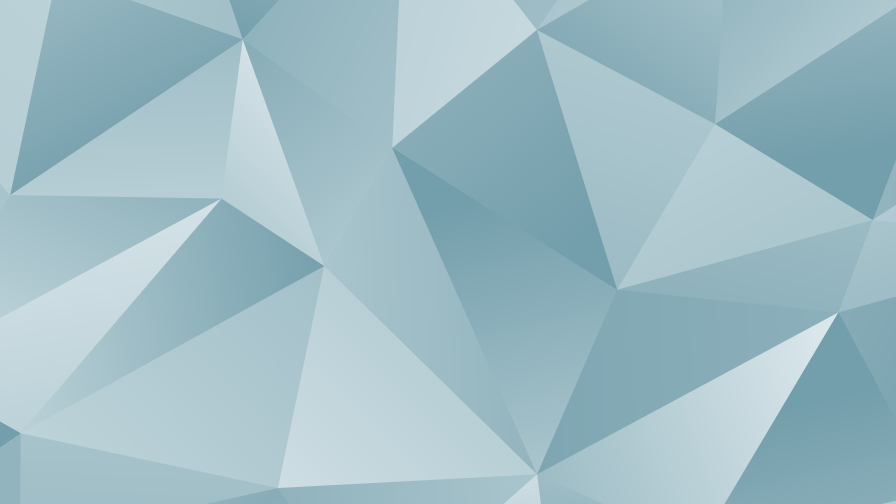
Reproduce this background procedurally as a Shadertoy shader.

```glsl
#define CELL_SIZE 0.38
#define JITTER 0.31
#define GRID_ANGLE 0.5
#define GRID_OFFSET vec2(7.3, 3.6)
#define TONE_MIN 0.06
#define TONE_MAX 0.86
#define SLOPE_MIN 0.06
#define SLOPE_MAX 0.46
#define TREND vec2(-0.06, 0.10)
#define DARK_TEAL vec3(0.45, 0.62, 0.67)
#define PALE_MIST vec3(0.82, 0.88, 0.90)

vec2 hash2(vec2 p) {
    vec3 q = fract(p.xyx * vec3(0.1031, 0.1030, 0.0973));
    q += dot(q, q.yzx + 33.33);
    return fract((q.xx + q.yz) * q.zy);
}

float cross2(vec2 a, vec2 b) {
    return a.x * b.y - a.y * b.x;
}

// Lattice corner, shifted at random
vec2 node(vec2 id) {
    return id + JITTER * (2.0 * hash2(id + 41.0) - 1.0);
}

// Signed distance to the line from a to b, positive on its left
float edgeDistance(vec2 p, vec2 a, vec2 b) {
    return cross2(normalize(b - a), p - a);
}

float coverage(vec2 p, vec2 a, vec2 b, vec2 c, float pixel) {
    float d = min(edgeDistance(p, a, b),
                  min(edgeDistance(p, b, c), edgeDistance(p, c, a)));
    return clamp(d / pixel + 0.5, 0.0, 1.0);
}

// Linear gradient across one facet, with evenly spread base tones
float facetTone(vec2 p, vec2 centre, vec2 id, float side) {
    vec2 rnd = hash2(id * 2.0 + vec2(side, 97.0));
    float spread = fract(dot(id, vec2(0.7549, 0.5698)) + 0.43 * side + 0.25 * rnd.x);
    float angle = 6.2832 * rnd.y;
    float slope = mix(SLOPE_MIN, SLOPE_MAX, rnd.x);
    return mix(TONE_MIN, TONE_MAX, spread)
         + slope * dot(p - centre, vec2(cos(angle), sin(angle)));
}

void mainImage(out vec4 fragColor, in vec2 fragCoord) {
    vec2 uv = (fragCoord - 0.5 * iResolution.xy) / iResolution.y;
    float s = sin(GRID_ANGLE), c = cos(GRID_ANGLE);
    vec2 p = mat2(c, s, -s, c) * uv / CELL_SIZE + GRID_OFFSET;
    float pixel = 1.0 / (iResolution.y * CELL_SIZE);

    float toneSum = 0.0, weightSum = 0.0;
    for (int y = -1; y <= 1; y++)
    for (int x = -1; x <= 1; x++) {
        vec2 id = floor(p) + vec2(x, y);
        vec2 q0 = node(id);
        vec2 q1 = node(id + vec2(1.0, 0.0));
        vec2 q2 = node(id + vec2(1.0, 1.0));
        vec2 q3 = node(id + vec2(0.0, 1.0));

        // Split along the diagonal that leaves the fuller triangles
        float split02 = min(cross2(q1 - q0, q2 - q0), cross2(q2 - q0, q3 - q0));
        float split13 = min(cross2(q2 - q1, q3 - q1), cross2(q3 - q1, q0 - q1));
        if (split13 > split02) {
            vec2 first = q0;
            q0 = q1; q1 = q2; q2 = q3; q3 = first;
        }

        float w0 = coverage(p, q0, q1, q2, pixel);
        float w1 = coverage(p, q0, q2, q3, pixel);
        toneSum += w0 * facetTone(p, (q0 + q1 + q2) / 3.0, id, 0.0)
                 + w1 * facetTone(p, (q0 + q2 + q3) / 3.0, id, 1.0);
        weightSum += w0 + w1;
    }

    // Lighter toward the upper left
    float tone = toneSum / max(weightSum, 0.001) + dot(uv, TREND);
    fragColor = vec4(mix(DARK_TEAL, PALE_MIST, clamp(tone, 0.0, 1.08)), 1.0);
}
```
